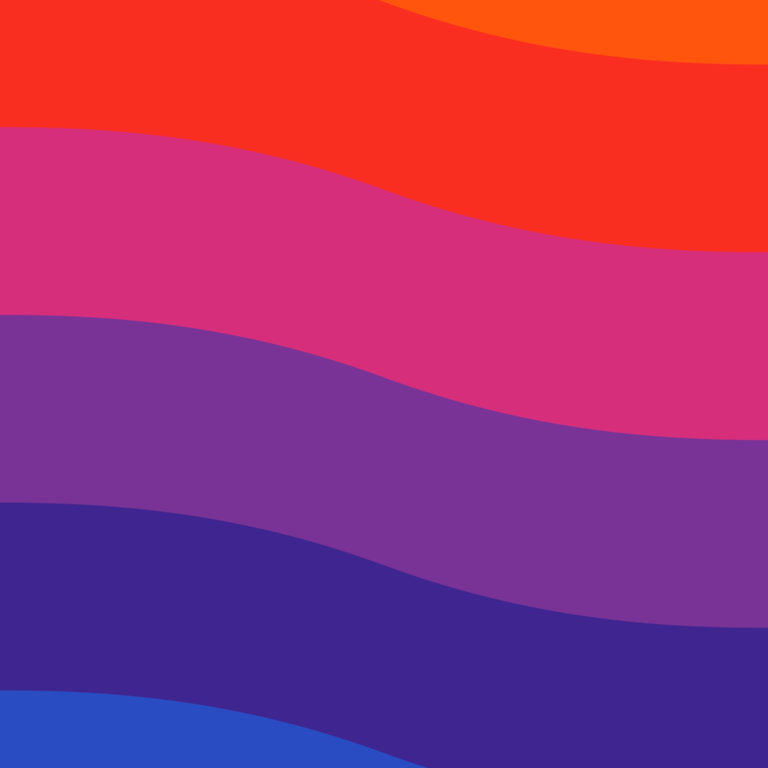
Reproduce this background procedurally as a three.js fragment shader.

```glsl
// Six flat colour bands, blue at the bottom to orange at the top, that flow
// down to the right in one shared S-curve. The bands are stacked in a loop:
// each edge is the same curve, raised by a constant spacing.

varying vec2 vUv;

const int EDGE_COUNT = 5;
const float FIRST_EDGE = 0.101;    // height of the lowest edge at the left
const float EDGE_SPACING = 0.2445; // vertical distance between edges
const float WAVE_DROP = 0.163;     // total fall from left to right
const float WAVE_POWER = 2.26;     // flatness of the two ends
const float EDGE_SOFTNESS = 0.0013;

const vec3 BLUE   = vec3(0.165, 0.298, 0.765);
const vec3 INDIGO = vec3(0.247, 0.145, 0.561);
const vec3 PURPLE = vec3(0.475, 0.200, 0.588);
const vec3 PINK   = vec3(0.843, 0.180, 0.486);
const vec3 RED    = vec3(0.980, 0.176, 0.129);
const vec3 ORANGE = vec3(1.000, 0.333, 0.051);

// S-curve from 0 to 1, symmetric about its centre and level at both ends
float sCurve(float x, float power) {
  float fromEnd = 2.0 * min(x, 1.0 - x);
  float bend = 0.5 * pow(max(fromEnd, 0.0), power);
  return x < 0.5 ? bend : 1.0 - bend;
}

// Smooth coverage of the area above an edge
float above(float y, float edge, float softness) {
  return smoothstep(edge - softness, edge + softness, y);
}

// Band colours, counted from the bottom
vec3 bandColor(int band) {
  if (band == 0) return BLUE;
  if (band == 1) return INDIGO;
  if (band == 2) return PURPLE;
  if (band == 3) return PINK;
  if (band == 4) return RED;
  return ORANGE;
}

void main() {
  // Straighten the wave so that every edge becomes a level line
  float level = vUv.y + WAVE_DROP * sCurve(vUv.x, WAVE_POWER);

  // Lay each band over the ones below it
  vec3 color = bandColor(0);
  for (int i = 0; i < EDGE_COUNT; i++) {
    float edge = FIRST_EDGE + float(i) * EDGE_SPACING;
    color = mix(color, bandColor(i + 1), above(level, edge, EDGE_SOFTNESS));
  }

  gl_FragColor = vec4(color, 1.0);
}
```
